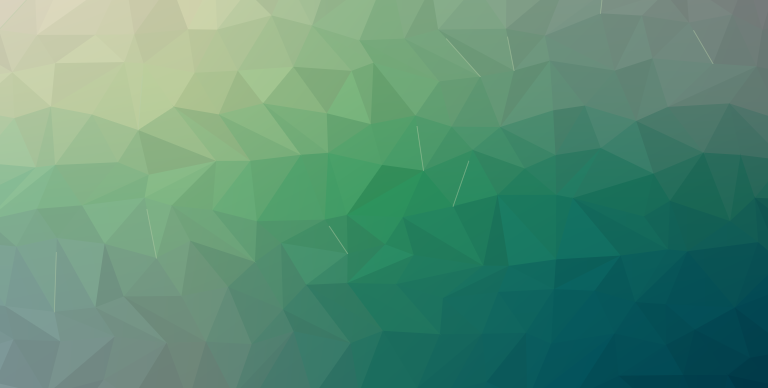
Write a Shadertoy shader that draws this background.

```glsl
const float MESH_ROWS = 8.6;
const float JITTER = 0.66;
const float SHADE_AMOUNT = 0.11;
const vec3 SEAM_COLOR = vec3(0.72, 0.81, 0.66);

vec2 hash2(vec2 p) {
    vec3 q = fract(vec3(p.xyx) * vec3(0.1031, 0.1030, 0.0973));
    q += dot(q, q.yzx + 33.33);
    return fract((q.xx + q.yz) * q.zy);
}

float gradientDot(vec2 cell, vec2 offset) {
    float angle = 6.2832 * hash2(cell + 71.0).x;
    return dot(vec2(cos(angle), sin(angle)), offset);
}

float gradientNoise(vec2 p) {
    vec2 i = floor(p), f = fract(p);
    vec2 u = f * f * (3.0 - 2.0 * f);
    vec2 e = vec2(1.0, 0.0);
    float low = mix(gradientDot(i, f), gradientDot(i + e, f - e), u.x);
    float high = mix(gradientDot(i + e.yx, f - e.yx), gradientDot(i + 1.0, f - 1.0), u.x);
    return mix(low, high, u.y);
}

// Five evenly spaced colour stops over 0..1
vec3 ramp(float x, vec3 a, vec3 b, vec3 c, vec3 d, vec3 e) {
    vec4 t = clamp(4.0 * x - vec4(0.0, 1.0, 2.0, 3.0), 0.0, 1.0);
    return mix(mix(mix(mix(a, b, t.x), c, t.y), d, t.z), e, t.w);
}

// Cream at upper left, grey at upper right, deep teal at lower right
vec3 colorField(vec2 uv) {
    vec3 bottom = ramp(uv.x, vec3(0.48, 0.57, 0.58), vec3(0.43, 0.51, 0.47),
        vec3(0.10, 0.42, 0.37), vec3(0.01, 0.31, 0.35), vec3(0.00, 0.22, 0.28));
    vec3 lower = ramp(uv.x, vec3(0.48, 0.61, 0.59), vec3(0.43, 0.57, 0.48),
        vec3(0.14, 0.48, 0.37), vec3(0.03, 0.37, 0.37), vec3(0.01, 0.28, 0.32));
    vec3 middle = ramp(uv.x, vec3(0.51, 0.71, 0.56), vec3(0.47, 0.69, 0.49),
        vec3(0.18, 0.58, 0.36), vec3(0.10, 0.47, 0.37), vec3(0.10, 0.38, 0.32));
    vec3 upper = ramp(uv.x, vec3(0.76, 0.80, 0.65), vec3(0.69, 0.77, 0.57),
        vec3(0.42, 0.66, 0.45), vec3(0.36, 0.54, 0.46), vec3(0.38, 0.47, 0.44));
    vec3 top = ramp(uv.x, vec3(0.88, 0.85, 0.77), vec3(0.80, 0.81, 0.66),
        vec3(0.53, 0.70, 0.53), vec3(0.49, 0.59, 0.53), vec3(0.46, 0.48, 0.48));
    return ramp(uv.y, bottom, lower, middle, upper, top);
}

// Jittered mesh point, with alternate rows staggered
vec2 meshPoint(vec2 id) {
    vec2 stagger = vec2(0.5 * mod(id.y, 2.0), 0.0);
    return id + stagger + JITTER * (hash2(id + 19.0) - 0.5);
}

float signedArea(vec2 a, vec2 b, vec2 c) {
    vec2 u = b - a, v = c - a;
    return u.x * v.y - u.y * v.x;
}

float edgeDistance(vec2 p, vec2 a, vec2 b) {
    return dot(p - a, normalize(vec2(b.y - a.y, a.x - b.x)));
}

float segmentDistance(vec2 p, vec2 a, vec2 b) {
    vec2 u = p - a, v = b - a;
    return length(u - v * clamp(dot(u, v) / dot(v, v), 0.0, 1.0));
}

// Facet colour in rgb, weighted by its smooth coverage in alpha
vec4 facet(vec2 p, vec2 a, vec2 b, vec2 c, float pixel, float aspect) {
    float d = max(edgeDistance(p, a, b), max(edgeDistance(p, b, c), edgeDistance(p, c, a)));
    float cover = clamp(0.5 - d / pixel, 0.0, 1.0);
    if (cover <= 0.0) return vec4(0.0);
    vec2 center = (a + b + c) / 3.0;
    vec2 uv = mix(center, p, 0.2) / (MESH_ROWS * vec2(aspect, 1.0));
    float shade = 1.0 + SHADE_AMOUNT * gradientNoise(center * 2.3);
    return vec4(colorField(uv) * shade, 1.0) * cover;
}

void mainImage(out vec4 fragColor, in vec2 fragCoord) {
    float aspect = iResolution.x / iResolution.y;
    float pixel = MESH_ROWS / iResolution.y;
    vec2 p = fragCoord * pixel;
    vec2 home = floor(p);
    vec4 sum = vec4(0.0);
    float seam = 0.0;

    // Split each nearby quad along its better diagonal
    for (int y = -1; y <= 1; y++)
    for (int x = -2; x <= 1; x++) {
        vec2 id = home + vec2(x, y);
        vec2 a = meshPoint(id), b = meshPoint(id + vec2(1.0, 0.0));
        vec2 c = meshPoint(id + 1.0), d = meshPoint(id + vec2(0.0, 1.0));
        float splitAC = min(signedArea(a, b, c), signedArea(a, c, d));
        float splitBD = min(signedArea(a, b, d), signedArea(b, c, d));
        if (splitAC > splitBD) {
            sum += facet(p, a, b, c, pixel, aspect) + facet(p, a, c, d, pixel, aspect);
        } else {
            sum += facet(p, a, b, d, pixel, aspect) + facet(p, b, c, d, pixel, aspect);
        }

        // Rare pale hairline along one side
        float rare = step(0.955, hash2(id + 143.0).x);
        float line = segmentDistance(p, a, mix(a, d, 0.8));
        seam = max(seam, rare * (1.0 - smoothstep(0.0, 0.008 + pixel * 0.7, line)));
    }

    vec3 color = sum.rgb / max(sum.a, 0.001);
    fragColor = vec4(mix(color, SEAM_COLOR, 0.4 * seam), 1.0);
}
```
